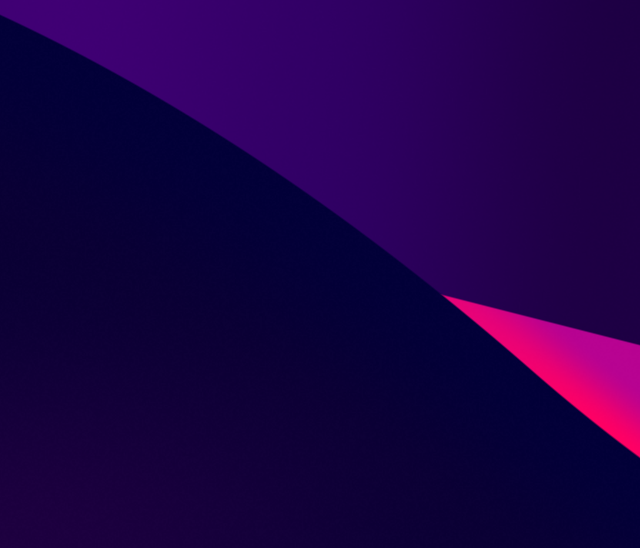
A Shadertoy shader for this background:

```glsl
// A dark navy hill sweeps down across a violet backdrop, with a glowing pink
// wedge opening behind it at the right. The hill is a bent parabola, the wedge
// lies under a straight line, and each layer has its own smooth gradient.

#define EDGE_SOFTNESS 0.0022
#define HILL_START 0.973
#define HILL_SLOPE 0.54
#define HILL_BEND 0.29
#define FLARE_START 0.83
#define FLARE_BEND 0.75
#define WEDGE_TIP vec2(0.694, 0.461)
#define WEDGE_SLOPE 0.297
#define GRAIN_CELLS 384.0
#define GRAIN_AMOUNT 0.012

float hash(vec2 cell) {
    vec3 p = fract(vec3(cell.xyx) * 0.1031);
    p += dot(p, p.yzx + 33.33);
    return fract((p.x + p.y) * p.z);
}

float valueNoise(vec2 p) {
    vec2 cell = floor(p);
    vec2 f = fract(p);
    f = f * f * (3.0 - 2.0 * f);
    float low = mix(hash(cell), hash(cell + vec2(1.0, 0.0)), f.x);
    float high = mix(hash(cell + vec2(0.0, 1.0)), hash(cell + 1.0), f.x);
    return mix(low, high, f.y);
}

// Height of the hill: a falling parabola that eases out at the right
float hillHeight(float x) {
    float flare = max(x - FLARE_START, 0.0);
    return HILL_START - HILL_SLOPE * x - HILL_BEND * x * x
         + FLARE_BEND * flare * flare;
}

// Antialiased coverage of the area below an edge
float below(float signedHeight, float slope) {
    float dist = signedHeight / sqrt(1.0 + slope * slope);
    float width = max(EDGE_SOFTNESS, 0.75 / iResolution.y);
    return 1.0 - smoothstep(-width, width, dist);
}

vec3 backdropColor(vec2 uv) {
    vec3 violet = vec3(0.25, 0.0, 0.455);
    vec3 indigo = vec3(0.19, 0.0, 0.395);
    vec3 plum = vec3(0.115, 0.0, 0.265);
    float across = uv.x + 0.06 * (0.7 - uv.y);
    vec3 color = mix(violet, indigo, smoothstep(0.05, 0.56, across));
    return mix(color, plum, smoothstep(0.46, 0.98, across));
}

vec3 wedgeColor(vec2 uv, float aboveHill) {
    vec3 magenta = vec3(0.72, 0.01, 0.57);
    vec3 rose = vec3(0.91, 0.01, 0.47);
    vec3 hotPink = vec3(1.0, 0.0, 0.39);
    float heat = 1.0 - smoothstep(0.0, 0.13, aboveHill);
    float toCorner = smoothstep(0.72, 0.96, uv.x);
    vec3 base = mix(rose, hotPink, toCorner);
    return mix(magenta, base, heat);
}

vec3 hillColor(vec2 uv, float aboveHill) {
    vec3 navy = vec3(0.008, 0.0, 0.22);
    vec3 midnight = vec3(0.04, 0.0, 0.205);
    vec3 aubergine = vec3(0.115, 0.0, 0.25);
    float depth = smoothstep(0.02, 0.4, -aboveHill);
    float warmth = 1.0 - smoothstep(0.0, 0.62, length(uv * vec2(0.75, 1.15)));
    return mix(mix(navy, midnight, depth), aubergine, warmth);
}

void mainImage(out vec4 fragColor, in vec2 fragCoord) {
    vec2 uv = fragCoord / iResolution.xy;
    float aspect = iResolution.x / iResolution.y;

    // Signed heights above the two edges
    float aboveHill = uv.y - hillHeight(uv.x);
    float aboveWedge = uv.y - WEDGE_TIP.y + WEDGE_SLOPE * (uv.x - WEDGE_TIP.x);
    float hillSlope = (HILL_SLOPE + 2.0 * HILL_BEND * uv.x) / aspect;

    // Layers from back to front
    vec3 color = backdropColor(uv);
    float wedgeMask = below(aboveWedge, WEDGE_SLOPE / aspect)
                    * step(WEDGE_TIP.x - 0.02, uv.x);
    color = mix(color, wedgeColor(uv, aboveHill), wedgeMask);
    float hillMask = below(aboveHill, hillSlope);
    color = mix(color, hillColor(uv, aboveHill), hillMask);

    // Faint grain, mostly on the hill
    float grain = valueNoise(uv * vec2(aspect, 1.0) * GRAIN_CELLS) - 0.5;
    color += grain * GRAIN_AMOUNT * mix(0.4, 1.0, hillMask);
    fragColor = vec4(clamp(color, 0.0, 1.0), 1.0);
}
```
